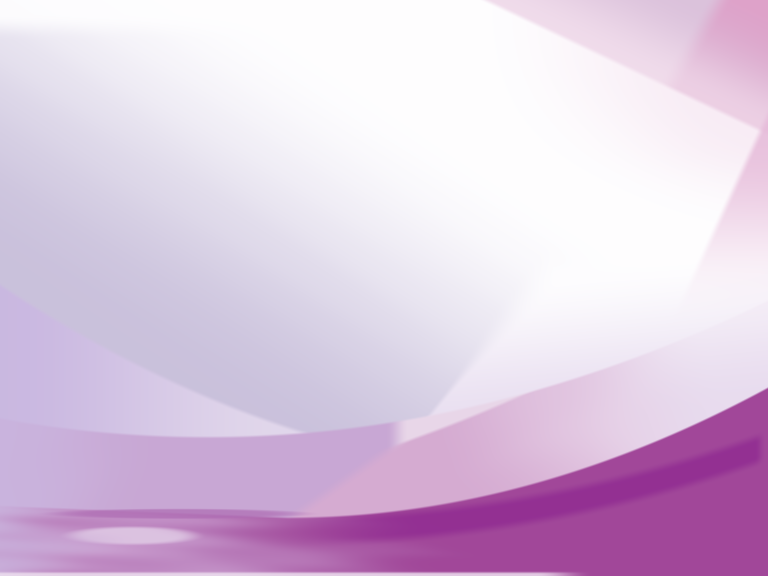
A Shadertoy shader for this background:

```glsl
// Soft lilac and magenta backdrop: a tinted panel under a white diagonal beam,
// pink veils at the upper right and sweeping waves along the bottom.
// Layers are half planes and parabolas, blended in order; noise adds streaks.

const vec2 CANVAS = vec2(4.0 / 3.0, 1.0);
const vec3 WHITE = vec3(0.995, 0.993, 0.998);
const vec3 PANEL = vec3(0.79, 0.755, 0.86);
const vec3 LILAC = vec3(0.79, 0.72, 0.88);
const vec3 MAUVE = vec3(0.785, 0.655, 0.83);
const vec3 PINK = vec3(0.835, 0.67, 0.82);
const vec3 ROSE = vec3(0.87, 0.62, 0.78);
const vec3 MAGENTA = vec3(0.63, 0.28, 0.60);
const vec3 VIOLET = vec3(0.565, 0.17, 0.57);

vec2 hashGradient(vec2 cell) {
    float h = fract(sin(dot(cell, vec2(127.1, 311.7))) * 4375.85);
    return vec2(cos(6.2832 * h), sin(6.2832 * h));
}

float gradientNoise(vec2 p) {
    vec2 i = floor(p), f = fract(p);
    vec2 w = f * f * f * (f * (f * 6.0 - 15.0) + 10.0);
    vec2 e = vec2(1.0, 0.0);
    float low = mix(dot(hashGradient(i), f),
                    dot(hashGradient(i + e.xy), f - e.xy), w.x);
    float high = mix(dot(hashGradient(i + e.yx), f - e.yx),
                     dot(hashGradient(i + e.xx), f - e.xx), w.x);
    return mix(low, high, w.y);
}

// Signed distance to the line a-b, positive on its left side
float lineSide(vec2 p, vec2 a, vec2 b) {
    vec2 d = normalize(b - a);
    return dot(p - a, vec2(-d.y, d.x));
}

// Coverage of the positive side of an edge with the given softness
float cover(float dist, float soft) {
    return smoothstep(-soft, soft, dist);
}

float parabola(float x, float center, float base, float bend) {
    return base + bend * (x - center) * (x - center);
}

// Tapered horizontal brush mark
float brush(vec2 p, vec2 center, vec2 size) {
    vec2 q = (p - center) / size;
    return 1.0 - smoothstep(0.35, 1.0, dot(q, q));
}

vec3 backdrop(vec2 p, float aa) {
    // Pale ground with lilac at the lower left
    float haze = 1.0 - smoothstep(0.24, 0.52, p.y - 0.10 * (p.x - 0.75));
    vec3 ground = mix(WHITE, vec3(0.91, 0.87, 0.94), haze);
    vec3 corner = mix(LILAC, vec3(0.88, 0.84, 0.92), smoothstep(0.0, 0.5, p.x));
    ground = mix(corner, ground, smoothstep(0.5, 0.8, p.x));

    // Panel shaded along the diagonal beam
    float depth = lineSide(p, vec2(0.955, 0.531), vec2(0.278, 0.965));
    float grain = 0.012 * gradientNoise(vec2(depth * 22.0, p.x * 2.0));
    vec3 shade = mix(WHITE, PANEL, smoothstep(-0.10, 0.50, depth + grain));
    shade = mix(shade, WHITE, 0.9 * smoothstep(0.93, 0.975, p.y));
    float lower = p.y - (0.505 - 0.66 * p.x + 0.33 * p.x * p.x);
    float right = lineSide(p, vec2(0.747, 0.28), vec2(0.946, 0.523));
    float inside = cover(lower, 0.004 + aa)
                 * cover(right, aa + mix(0.004, 0.03, smoothstep(0.3, 0.5, p.y)));
    return mix(ground, shade, max(inside, smoothstep(0.50, 0.58, p.y)));
}

vec3 veils(vec3 col, vec2 p, float aa) {
    // Upper right wedge, its bright fold and the faint glow beneath
    float wedge = lineSide(p, vec2(0.842, 1.0), vec2(1.319, 0.774));
    float glow = smoothstep(-0.24, 0.0, wedge) * smoothstep(0.8, 1.25, p.x);
    col = mix(col, vec3(0.96, 0.89, 0.94), 0.65 * glow * smoothstep(0.55, 0.75, p.y));
    vec3 tint = mix(vec3(0.94, 0.86, 0.92), vec3(0.86, 0.76, 0.86), smoothstep(0.0, 0.15, wedge));
    float fold = lineSide(p, vec2(1.25, 1.0), vec2(1.15, 0.83));
    tint = mix(tint, ROSE, cover(fold, 0.02) * (0.2 + 0.7 * smoothstep(0.02, 0.20, wedge)));
    col = mix(col, tint, cover(wedge, 0.004 + aa));
    // Slanted sheet at the right border
    float sheet = lineSide(p, vec2(1.333, 0.80), vec2(1.241, 0.60));
    return mix(col, vec3(0.90, 0.73, 0.85),
               0.85 * cover(sheet, 0.006 + aa) * smoothstep(0.43, 0.77, p.y));
}

vec3 waves(vec3 col, vec2 p, float aa) {
    float streak = gradientNoise(vec2(p.x * 3.2, p.y * 32.0 + p.x * 2.0));
    float broad = gradientNoise(vec2(p.x * 2.5, p.y * 7.0 - p.x * 3.0));

    // Rear wave: mauve at left, a pale sliver, then a pink lobe
    float fade = smoothstep(0.98, 1.27, p.x + 0.35 * (p.y - 0.3));
    float rear = parabola(p.x, 0.36, 0.241, 0.25) - p.y;
    vec3 veil = mix(mix(LILAC, MAUVE, smoothstep(0.0, 0.30, p.x + 0.08 * broad)), MAUVE, 0.3);
    veil = mix(veil, vec3(0.91, 0.84, 0.91), smoothstep(0.67, 0.71, p.x));
    float lobe = 0.227 + 0.34 * (p.x - 0.686) + 0.25 * pow(max(p.x - 0.686, 0.0), 2.0) - p.y;
    float slant = lineSide(p, vec2(0.69, 0.23), vec2(0.52, 0.11));
    vec3 pink = mix(PINK, vec3(0.90, 0.81, 0.90), smoothstep(0.75, 1.15, p.x + 0.15 * broad));
    veil = mix(veil, pink, cover(lobe, 0.003 + aa) * cover(slant, 0.012));
    col = mix(col, veil, cover(rear, 0.002 + aa) * (1.0 - 0.85 * fade));

    // Front wave, dissolving into brushed mauve toward the left
    float front = 0.101 + 0.325 * pow(max(p.x - 0.5, 0.0), 2.0)
                + 0.04 * max(0.5 - p.x, 0.0) - p.y;
    float body = smoothstep(0.25, 0.78, p.x + 0.18 * streak + 1.2 * (p.y - 0.06));
    vec3 brushed = mix(vec3(0.78, 0.60, 0.80), vec3(0.72, 0.49, 0.73), 0.5 + 1.3 * streak);
    brushed = mix(brushed, vec3(0.86, 0.76, 0.88), brush(p, vec2(0.23, 0.07), vec2(0.13, 0.018)));
    vec3 dark = mix(brushed, MAGENTA, body);
    float band = abs(parabola(p.x, 0.52, 0.08, 0.22) - p.y);
    float bandEnds = smoothstep(0.45, 0.75, p.x) * (1.0 - smoothstep(1.31, 1.33, p.x));
    dark = mix(dark, VIOLET, 0.85 * bandEnds * (1.0 - smoothstep(0.012, 0.032, band)));
    col = mix(col, dark, cover(front, 0.0015 + aa) * smoothstep(-0.1, 0.18, p.x + 0.2 * streak));
    col = mix(col, vec3(0.68, 0.42, 0.70), 0.7 * brush(p, vec2(0.31, 0.108), vec2(0.25, 0.010)));

    // Thin light rim along the bottom
    float rim = (1.0 - cover(p.y - 0.006, 0.003)) * (1.0 - smoothstep(0.93, 1.03, p.x));
    return mix(col, vec3(0.93, 0.88, 0.94), 0.85 * rim);
}

void mainImage(out vec4 fragColor, in vec2 fragCoord) {
    vec2 p = fragCoord / iResolution.xy * CANVAS;
    float aa = 0.7 / iResolution.y;
    vec3 col = waves(veils(backdrop(p, aa), p, aa), p, aa);
    fragColor = vec4(clamp(col, 0.0, 1.0), 1.0);
}
```
